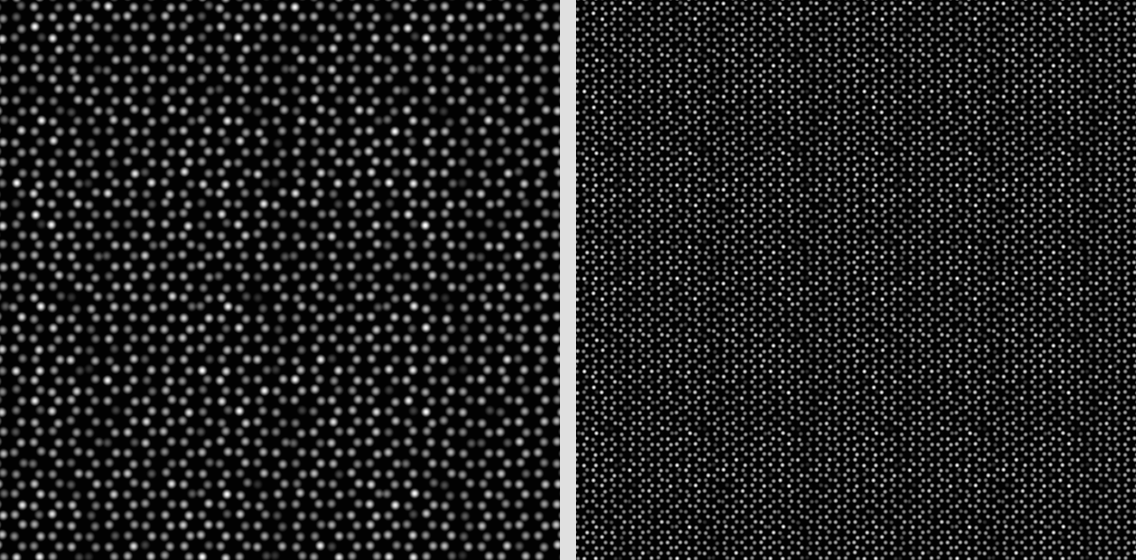
Left, the tile; right, the same tile 2 across and 2 down.
Give the GLSL for this pattern, as a Shadertoy shader.

```glsl
// Honeycomb lattice of soft, slightly uneven glowing dots on black.

const float PAIRS = 15.0;             // dot pairs across each row
const float ROWS = 54.0;              // rows down, must be even
const vec2 TILE = vec2(5.0, 18.0);    // pairs and rows sharing one variation
const float ROW_PHASE = 0.33;         // height of the first row, in rows
const float HALF_GAP = 0.0111;        // pair centre to dot
const float DOT_RADIUS = 0.0108;      // where the glow reaches zero
const float JITTER = 0.0015;
const float BRIGHTNESS = 0.63;
const float SHARED_VARIATION = 0.30;
const float OWN_VARIATION = 0.10;
const float WEAK_SHARE = 0.08;        // share of pairs that are dim and close
const float WEAK_DIMMING = 0.22;
const float WEAK_GAP = 0.82;
const vec3 BACKGROUND = vec3(0.008);
const vec3 GLOW = vec3(1.0);

// Integer hash, returns three values from -1 to 1
vec3 hash3(vec2 cell, float seed) {
    uvec3 v = uvec3(cell, seed) * 1664525u + 1013904223u;
    v.x += v.y * v.z;
    v.y += v.z * v.x;
    v.z += v.x * v.y;
    v ^= v >> 16u;
    v.x += v.y * v.z;
    v.y += v.z * v.x;
    v.z += v.x * v.y;
    return vec3(v >> 8u) / 8388608.0 - 1.0;
}

// Compact bell: one at the centre, zero at the radius
float softDot(vec2 offset) {
    float falloff = max(1.0 - dot(offset, offset) / (DOT_RADIUS * DOT_RADIUS), 0.0);
    return falloff * falloff;
}

// Light from the nearest pair of dots in one row
float pairLight(vec2 uv, float row) {
    float phase = mod(row, 2.0) < 0.5 ? 0.25 : 0.75;
    float column = floor(uv.x * PAIRS - phase + 0.5);
    vec2 centre = vec2((column + phase) / PAIRS, (row + ROW_PHASE) / ROWS);

    vec2 cell = mod(vec2(column, row), vec2(PAIRS, ROWS));
    vec2 tileCell = mod(cell, TILE);
    float weak = step(1.0 - 2.0 * WEAK_SHARE, hash3(tileCell, 5.0).x);
    float halfGap = HALF_GAP * mix(1.0, WEAK_GAP, weak);

    float light = 0.0;
    for (float side = 0.0; side < 2.0; side++) {
        vec3 shared_ = hash3(tileCell, 1.0 + side);
        vec3 own = hash3(cell, 3.0 + side);
        vec2 place = centre + vec2((2.0 * side - 1.0) * halfGap, 0.0);
        place += JITTER * (shared_.xy + own.xy);

        // Cubing keeps most dots near the mean, with rare extremes
        float level = BRIGHTNESS - WEAK_DIMMING * weak
                    + SHARED_VARIATION * shared_.z * shared_.z * shared_.z
                    + OWN_VARIATION * own.z;
        light += max(level, 0.2) * softDot(uv - place);
    }
    return light;
}

void mainImage(out vec4 fragColor, in vec2 fragCoord) {
    vec2 uv = fragCoord / iResolution.xy;
    float nearestRow = floor(uv.y * ROWS - ROW_PHASE + 0.5);

    // Jittered dots can reach into the neighbouring rows
    float light = 0.0;
    for (float i = -1.0; i <= 1.0; i++) {
        light += pairLight(uv, nearestRow + i);
    }
    fragColor = vec4(mix(BACKGROUND, GLOW, min(light, 1.0)), 1.0);
}
```
